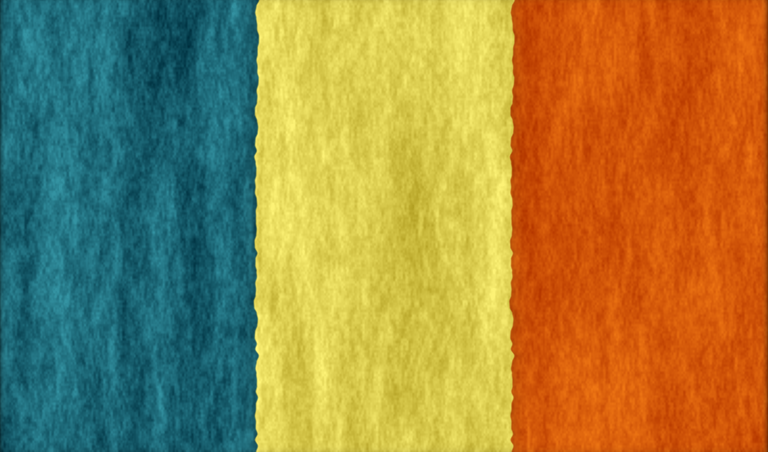
A Shadertoy shader for this background:

```glsl
// Three upright bands of woven cloth: teal, yellow and orange.
// Stretched value noise makes the streaks and fibres, broad soft folds shade
// the cloth, and a small noise offset frays the seams between the bands.

float hash(vec2 cell) {
    vec3 q = fract(vec3(cell.xyx) * 0.1031);
    q += dot(q, q.yzx + 33.33);
    return fract((q.x + q.y) * q.z);
}

// Smooth value noise, centred on zero
float noise(vec2 p) {
    vec2 cell = floor(p), f = fract(p);
    f = f * f * (3.0 - 2.0 * f);
    float low = mix(hash(cell), hash(cell + vec2(1, 0)), f.x);
    float high = mix(hash(cell + vec2(0, 1)), hash(cell + vec2(1, 1)), f.x);
    return mix(low, high, f.y) - 0.5;
}

// Soft elliptical fold: 1 at the centre, fading with distance
float fold(vec2 uv, vec2 centre, vec2 radius) {
    vec2 d = (uv - centre) / radius;
    return exp(-dot(d, d));
}

// Streaks from wide and long to narrow and short
float streaks(vec2 uv) {
    float sum = 0.0, weight = 0.75;
    vec2 scale = vec2(28.0, 2.2);
    for (int i = 0; i < 4; i++) {
        sum += weight * noise(uv * scale + float(i) * 17.3);
        scale *= vec2(1.85, 2.4);
        weight *= 0.95;
    }
    return sum;
}

// Broad light and dark areas across the whole cloth
float folds(vec2 uv) {
    float shade = 0.0;
    // Teal band
    shade -= 0.55 * fold(uv, vec2(0.215, 0.90), vec2(0.035, 0.35));
    shade -= 0.55 * fold(uv, vec2(0.260, 0.30), vec2(0.030, 0.40));
    shade -= 0.35 * fold(uv, vec2(0.155, 0.20), vec2(0.020, 0.30));
    shade += 0.40 * fold(uv, vec2(0.090, 0.40), vec2(0.050, 0.40));
    // Yellow band
    shade -= 0.60 * fold(uv, vec2(0.540, 0.55), vec2(0.022, 0.45));
    shade += 0.35 * fold(uv, vec2(0.630, 0.70), vec2(0.035, 0.50));
    shade += 0.30 * fold(uv, vec2(0.365, 0.75), vec2(0.025, 0.40));
    // Orange band
    shade -= 0.65 * fold(uv, vec2(0.895, 0.90), vec2(0.025, 0.25));
    shade -= 0.40 * fold(uv, vec2(0.690, 0.55), vec2(0.022, 0.60));
    shade += 0.35 * fold(uv, vec2(0.830, 0.20), vec2(0.090, 0.35));
    return shade;
}

void mainImage(out vec4 fragColor, in vec2 fragCoord) {
    vec2 uv = fragCoord / iResolution.xy;
    float pixel = 1.0 / iResolution.x;

    // Frayed seams
    float fray = 0.004 * noise(vec2(3.0, uv.y * 24.0))
               + 0.004 * noise(vec2(9.0, uv.y * 75.0));
    float x = uv.x + fray;
    float blur = max(pixel, 0.0015);
    float pastTeal = smoothstep(-blur, blur, x - 0.334);
    float pastYellow = smoothstep(-blur, blur, x - 0.667);

    // Dark and light tone of each band
    vec3 darkTone = mix(vec3(0.07, 0.33, 0.39), vec3(0.82, 0.76, 0.27), pastTeal);
    vec3 lightTone = mix(vec3(0.14, 0.46, 0.52), vec3(0.91, 0.86, 0.37), pastTeal);
    darkTone = mix(darkTone, vec3(0.78, 0.29, 0.02), pastYellow);
    lightTone = mix(lightTone, vec3(0.86, 0.38, 0.05), pastYellow);

    // Gently swaying threads with fine grain on top
    vec2 thread = uv + vec2(0.006 * noise(uv * vec2(12.0, 7.0)), 0.0);
    float shade = 0.5 + folds(uv) + 1.1 * streaks(thread);
    shade += 0.9 * noise(thread * vec2(300.0, 70.0));
    shade += 0.6 * noise(uv * vec2(400.0, 190.0) + 51.7);
    vec3 color = mix(darkTone, lightTone, clamp(shade, -1.3, 1.9));

    // Shadow beside the seams, and a thin pale thread on the first one
    float tealShadow = (1.0 - pastTeal) * exp(-abs(x - 0.334) / 0.009);
    float orangeShadow = pastYellow * exp(-abs(x - 0.667) / 0.007);
    color *= 1.0 - 0.25 * tealShadow - 0.16 * orangeShadow;
    color += 0.07 * pastTeal * exp(-abs(x - 0.336) / 0.002);

    // Darkened outer borders
    float side = min(uv.x, 1.0 - uv.x);
    float rim = min(uv.y, 1.0 - uv.y);
    color *= 1.0 - 0.45 * exp(-side / 0.003) - 0.08 * exp(-rim / 0.006);

    fragColor = vec4(clamp(color, 0.0, 1.0), 1.0);
}
```
